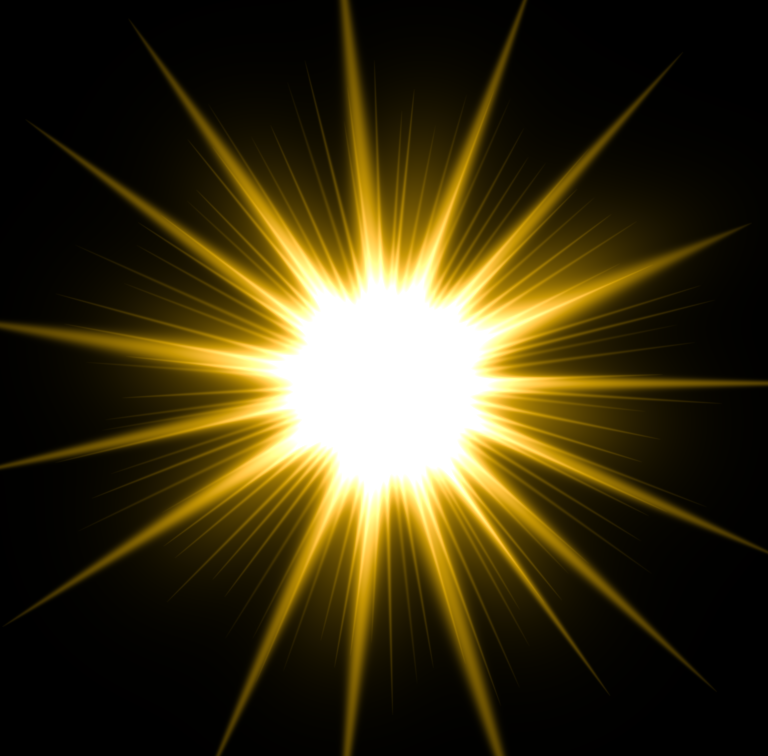
Give the GLSL for this background, as a Shadertoy shader.

```glsl
// A golden starburst on black: a white-hot core inside a lobed halo,
// crossed by sixteen long tapered beams and a ring of fine hashed rays.
// All light is summed as one energy value, then tinted from black to white.

const float TAU = 6.2831853;
const vec2 CENTER = vec2(0.001, -0.007);
const int BEAMS = 16;
const int FINE_RAYS = 84;

// Beam directions in degrees, with reach and root width in canvas heights
const float BEAM_ANGLE[BEAMS] = float[](
    0.0, 23.6, 48.0, 69.9, 96.0, 125.1, 143.7, 171.4,
    192.3, 212.5, 245.9, 264.2, 287.1, 305.8, 317.1, 336.2);
const float BEAM_REACH[BEAMS] = float[](
    0.62, 0.53, 0.59, 0.60, 0.66, 0.59, 0.59, 0.60,
    0.59, 0.60, 0.60, 0.64, 0.67, 0.51, 0.60, 0.59);
const float BEAM_WIDTH[BEAMS] = float[](
    0.014, 0.036, 0.021, 0.021, 0.025, 0.024, 0.021, 0.029,
    0.019, 0.021, 0.022, 0.023, 0.028, 0.012, 0.021, 0.021);

float hash(float n) {
    return fract(sin(n * 12.9898 + 4.137) * 43758.547);
}

float bell(float x, float width) {
    return exp(-x * x / (width * width));
}

// Tapered streak from the origin, fading towards its tip
float streak(vec2 p, float angle, float reach, float width, float pixel) {
    vec2 dir = vec2(cos(angle), sin(angle));
    float along = dot(p, dir);
    float across = p.x * dir.y - p.y * dir.x;
    float remain = clamp(1.0 - along / reach, 0.0, 1.0);
    float halfWidth = max(width * remain + 0.001, 0.7 * pixel);
    return smoothstep(0.0, 0.04, along) * sqrt(remain) * bell(across, halfWidth);
}

float longBeams(vec2 p, float pixel) {
    float light = 0.0;
    for (int i = 0; i < BEAMS; i++) {
        light += streak(p, radians(BEAM_ANGLE[i]), BEAM_REACH[i], BEAM_WIDTH[i], pixel);
    }
    return light;
}

float fineRays(vec2 p, float pixel) {
    float light = 0.0;
    for (int i = 0; i < FINE_RAYS; i++) {
        float id = float(i);
        float angle = (id + 0.8 * hash(id)) * TAU / float(FINE_RAYS);
        float reach = mix(0.34, 0.46, hash(id + 101.0));
        float power = mix(0.45, 1.0, hash(id + 203.0));
        light += power * streak(p, angle, reach, 0.0034, pixel);
    }
    return light;
}

// Round core and halo, with eight soft lobes and one stronger flare
float glow(vec2 p) {
    float r = length(p);
    float angle = atan(p.y, p.x);
    float lobes = 0.5 + 0.5 * cos(8.0 * angle - 4.89);
    float flare = bell(angle - radians(27.0), 0.17) * bell(r - 0.2, 0.2);
    return 3.0 * bell(r, 0.1) + 0.68 * bell(r, 0.22)
         + 0.24 * lobes * bell(r - 0.16, 0.17) + 0.22 * flare;
}

// Black, brown, gold, pale yellow, white
vec3 goldTint(float energy) {
    vec3 tint = energy * vec3(1.0, 0.76, 0.02);
    tint.b += max(energy - 0.78, 0.0);
    return clamp(tint, 0.0, 1.0);
}

void mainImage(out vec4 fragColor, in vec2 fragCoord) {
    float pixel = 1.0 / iResolution.y;
    vec2 p = (fragCoord - 0.5 * iResolution.xy) * pixel - CENTER;

    float energy = glow(p) + 0.72 * longBeams(p, pixel) + 0.38 * fineRays(p, pixel);
    fragColor = vec4(goldTint(energy), 1.0);
}
```
